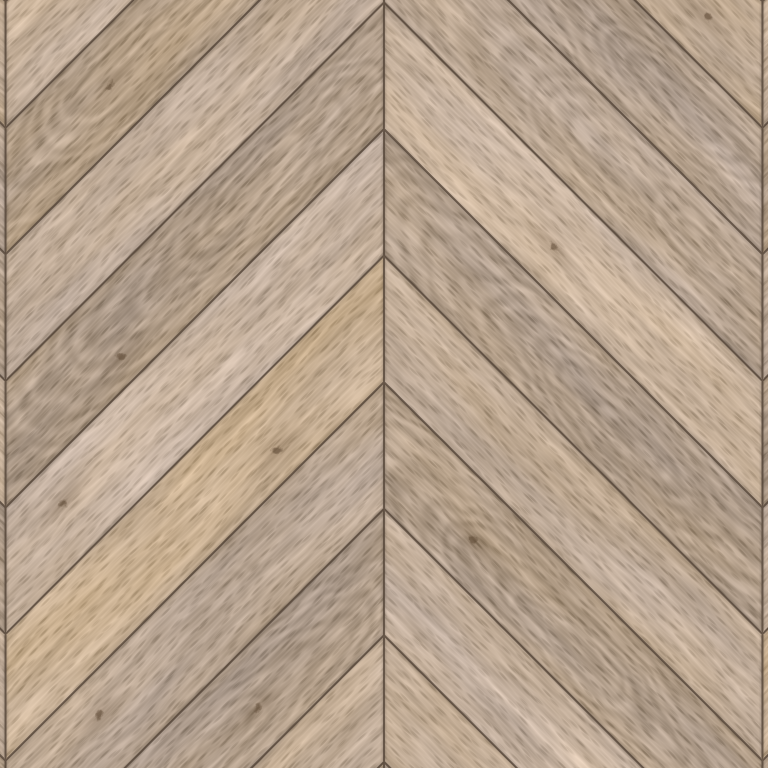
Write a three.js fragment shader that draws this texture.

```glsl
// Chevron parquet of pale oak planks meeting in mirrored 45 degree columns.
varying vec2 vUv;

const float COLUMN_WIDTH = 0.4928;
const float PLANK_PITCH = 0.1648;   // plank height along a vertical seam
const float FIRST_JOINT = 0.008;
const float DIAGONAL = 0.70711;

const vec3 OAK_DARK = vec3(0.60, 0.53, 0.46);
const vec3 OAK_LIGHT = vec3(0.84, 0.76, 0.69);
const vec3 SEAM = vec3(0.33, 0.27, 0.22);
const vec3 KNOT = vec3(0.36, 0.28, 0.20);
const vec3 WARM_SHIFT = vec3(0.015, 0.0, -0.035);

vec2 hash2(vec2 p) {
  return fract(sin(vec2(dot(p, vec2(127.1, 311.7)), dot(p, vec2(269.5, 183.3)))) * 43758.5);
}

// Distance to the nearest scattered cell point.
float cellular(vec2 p) {
  vec2 cell = floor(p);
  vec2 local = fract(p);
  float nearest = 2.0;
  for (int j = -1; j <= 1; j++) {
    for (int i = -1; i <= 1; i++) {
      vec2 o = vec2(float(i), float(j));
      nearest = min(nearest, length(o + hash2(cell + o) - local));
    }
  }
  return nearest;
}

// Layered, rotated sines for slow drift.
float waves(vec2 p) {
  float sum = 0.0;
  float amp = 0.5;
  for (int i = 0; i < 4; i++) {
    sum += amp * sin(p.x + 1.3 * sin(p.y));
    p = mat2(1.5, 1.1, -1.1, 1.5) * p + 1.7;
    amp *= 0.55;
  }
  return sum;
}

// Component of an eight-entry cycle held in two vectors.
float pick8(vec4 a, vec4 b, float i) {
  vec4 slot = vec4(0.0, 1.0, 2.0, 3.0);
  return dot(a, 1.0 - step(0.5, abs(slot - i))) + dot(b, 1.0 - step(0.5, abs(slot + 4.0 - i)));
}

float plankTone(float row, float side) {
  float right = pick8(vec4(0.60, 0.68, 0.39, 0.60), vec4(0.36, 0.75, 0.47, 0.38), row);
  float left = pick8(vec4(0.64, 0.32, 0.52, 0.66), vec4(0.71, 0.33, 0.60, 0.40), row);
  return mix(right, left, side);
}

float plankWarmth(float row, float side) {
  float right = pick8(vec4(0.6, 0.1, 0.3, 0.3), vec4(0.1, 0.4, 0.1, 0.0), row);
  float left = pick8(vec4(0.4, 0.0, 0.1, 1.2), vec4(0.0, 0.2, 0.1, 0.6), row);
  return mix(right, left, side);
}

// Elongated growth rings around a centre on the plank.
float growthRings(vec2 p, vec2 centre, vec2 seed) {
  vec2 q = (p - centre) * vec2(0.23, 1.0);
  q += 0.007 * vec2(waves(p * 24.0 + seed), waves(p * vec2(17.0, 30.0) + seed.yx));
  float r = length(q);
  return sin(r * 560.0 + 1.6 * waves(vec2(r * 90.0, p.x * 9.0) + seed));
}

// Lightness offset from fibres and dark pores; p.x runs along the plank.
float woodGrain(vec2 p, vec2 seed) {
  p.y += 0.003 * waves(p * vec2(13.0, 20.0) + seed);
  float fine = cellular(p * vec2(17.0, 210.0) + seed) - 0.45;
  float streak = cellular(p * vec2(5.0, 75.0) + seed.yx) - 0.45;
  float pore = 1.0 - smoothstep(0.08, 0.32, cellular(p * vec2(26.0, 135.0) - seed));
  return 0.48 * fine + 0.46 * streak - 0.32 * pore + 0.05;
}

float line(float dist, float halfWidth) {
  return 1.0 - smoothstep(halfWidth * 0.4, halfWidth * 1.8, dist);
}

void main() {
  // Fold the columns, then split them into slanted planks.
  float x = vUv.x - 0.5;
  float side = mod(floor(x / COLUMN_WIDTH), 2.0);
  float fold = COLUMN_WIDTH - abs(mod(x, 2.0 * COLUMN_WIDTH) - COLUMN_WIDTH);
  float slant = (vUv.y + fold - FIRST_JOINT) / PLANK_PITCH;
  float row = floor(slant);
  float across = fract(slant);
  float rise = vUv.y - FIRST_JOINT - row * PLANK_PITCH;
  vec2 p = vec2(fold - rise, across * PLANK_PITCH) * DIAGONAL;

  vec2 rnd = hash2(vec2(row + 11.0, side * 7.0 + 3.0));
  vec2 seed = rnd * 40.0;
  float tone = plankTone(mod(row, 8.0), side);
  float warmth = plankWarmth(mod(row, 8.0), side);

  // Figure: rings show most on the darker planks.
  vec2 centre = vec2(0.15 + 0.4 * rnd.x, 0.045 + 0.03 * rnd.y);
  float figure = mix(0.13, 0.03, smoothstep(0.40, 0.58, tone));
  float drift = waves(p * vec2(7.0, 48.0) + seed);
  float shade = tone + woodGrain(p, seed) + figure * growthRings(p, centre, seed) + 0.15 * drift;
  vec3 color = mix(OAK_DARK, OAK_LIGHT, shade);
  color += WARM_SHIFT * (warmth + 0.5 * waves(p.yx * vec2(40.0, 8.0) + seed));

  // Small knot with a smoky halo on some planks.
  vec2 k = p - vec2(0.10 + 0.5 * rnd.y, 0.03 + 0.06 * rnd.x);
  float knotDist = length(k * vec2(0.7, 1.0)) + 0.003 * waves(p * 260.0);
  float hasKnot = step(0.45, fract(rnd.x * 9.0 + rnd.y * 5.0));
  float halo = exp(-dot(k * vec2(28.0, 85.0), k * vec2(28.0, 85.0)));
  float core = 1.0 - smoothstep(0.001, 0.006, knotDist);
  color = mix(color, KNOT, hasKnot * (0.65 * core + 0.18 * halo * (1.0 - core)));

  // Joints between planks and the vertical seams.
  float joint = min(across, 1.0 - across) * PLANK_PITCH * DIAGONAL;
  float seam = min(fold, COLUMN_WIDTH - fold);
  float edge = min(joint, seam);
  color *= 1.0 - 0.10 * line(edge, 0.003);
  color = mix(color, SEAM, 0.82 * line(edge, 0.0012));

  gl_FragColor = vec4(color, 1.0);
}
```
